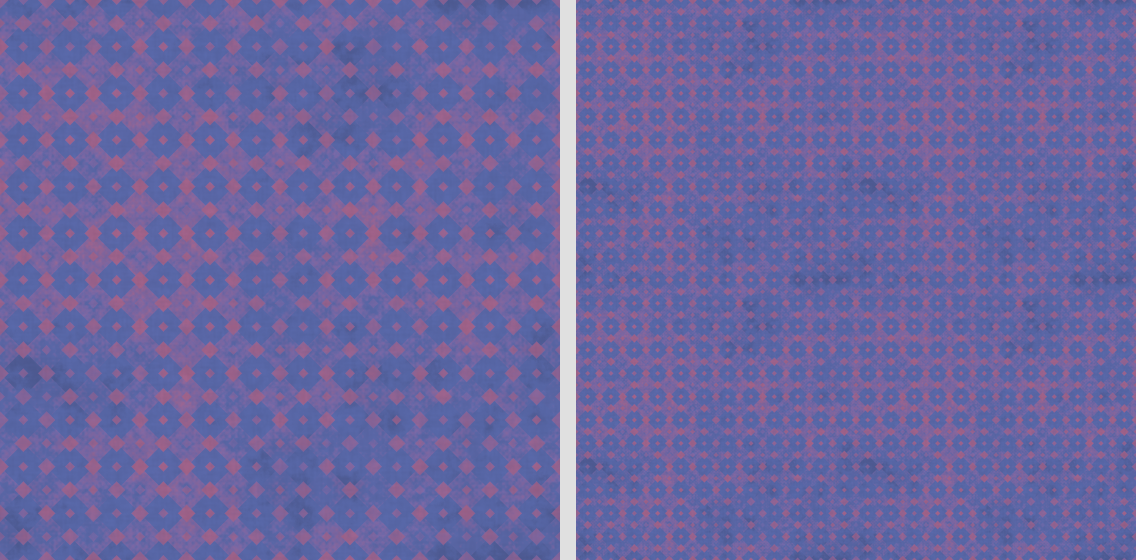
Left: one tile. Right: repeated 2 by 2.
Write a WebGL 1 fragment shader that draws this pattern.

```glsl
precision highp float;
// Worn blue and mauve diagonal checker, 12 by 12 repeats, with diamonds at corners and centres.
uniform vec2 u_resolution;

const float REPEATS = 12.0;
const float TAU = 6.2831853;

float hash(vec2 p) {
  vec3 q = fract(vec3(p.xyx) * 0.1031);
  q += dot(q, q.yzx + 33.33);
  return fract((q.x + q.y) * q.z);
}

// Value noise on a lattice that wraps after "cells" steps.
float wrapNoise(vec2 uv, vec2 cells, float seed) {
  vec2 p = uv * cells;
  vec2 i = floor(p);
  vec2 f = fract(p);
  f = f * f * (3.0 - 2.0 * f);
  vec2 lo = mod(i, cells);
  vec2 hi = mod(i + 1.0, cells);
  return mix(mix(hash(lo + seed), hash(vec2(hi.x, lo.y) + seed), f.x),
             mix(hash(vec2(lo.x, hi.y) + seed), hash(hi + seed), f.x), f.y);
}

float fbm(vec2 uv, float cells, float seed) {
  float sum = 0.0;
  float gain = 0.5;
  for (int i = 0; i < 5; i++) {
    sum += gain * wrapNoise(uv, vec2(cells), seed);
    cells *= 2.0;
    gain *= 0.55;
    seed += 17.0;
  }
  return sum / 1.055;
}

float inside(float dist, float radius, float soft) {
  return 1.0 - smoothstep(radius - soft, radius + soft, dist);
}

void main() {
  vec2 uv = gl_FragCoord.xy / u_resolution;
  vec2 p = uv * REPEATS;
  float soft = REPEATS / u_resolution.y;

  // Diamond distances: to the corners, to the dark centres, to any centre.
  vec2 q = abs(fract(p) - 0.5);
  float cornerDist = min(q.x + q.y, 1.0 - q.x - q.y);
  float darkDist = q.x + abs(0.5 - q.y);
  float centreDist = min(darkDist, 1.0 - darkDist);
  float dark = inside(darkDist, 0.5, soft);
  float corner = inside(cornerDist, 0.185, soft);
  float centre = inside(centreDist, 0.105, soft);

  // Broad dye drift, blotches and a fine woven grain.
  vec2 swell = cos(TAU * (uv - vec2(0.41, 0.58)));
  float drift = fbm(uv, 6.0, 3.0) - 0.5 + 0.09 * (swell.x + swell.y);
  float blotch = fbm(uv, 24.0, 41.0) - 0.5;
  float speck = fbm(uv, 90.0, 7.0) - 0.5;
  float weave = wrapNoise(uv, vec2(40.0, 256.0), 5.0) + wrapNoise(uv, vec2(256.0, 40.0), 9.0) - 1.0;

  // Diagonal plaid over the light cells, with a paler ring round each centre.
  vec2 diagonal = vec2(p.x + p.y, p.x - p.y);
  vec2 stripes = 0.5 + 0.5 * cos(TAU * 7.0 * diagonal);
  float plaid = 0.5 * (stripes.x + stripes.y);
  float ring = smoothstep(0.10, 0.32, centreDist);
  float lightDye = 0.23 + 0.9 * drift + 0.55 * blotch + 0.45 * speck
                 + 0.18 * (plaid - 0.5) + 0.12 * (ring - 0.5) + 0.10 * weave;
  float darkDye = 0.02 + 0.18 * max(drift, 0.0) + 0.12 * max(blotch, 0.0);
  float diamondDye = 0.76 + 0.7 * drift + 0.35 * blotch + 0.2 * speck;

  float dye = mix(clamp(lightDye, 0.08, 0.85), darkDye, dark);
  float centreDye = diamondDye - 0.08 - 0.3 * (1.0 - dark) * smoothstep(0.0, 0.2, -blotch);
  dye = mix(dye, centreDye, centre);
  dye = mix(dye, diamondDye, corner);
  dye = clamp(dye, 0.0, 1.0);

  // Blue through violet to rose.
  vec3 color = mix(vec3(0.34, 0.40, 0.65), vec3(0.46, 0.40, 0.64), smoothstep(0.0, 0.45, dye));
  color = mix(color, vec3(0.62, 0.38, 0.53), smoothstep(0.3, 1.0, dye));

  // Grime settles in the dark cells, away from the rosy areas.
  float grime = smoothstep(0.0, 0.35, 0.6 * blotch - 0.7 * drift + 0.4 * speck);
  color *= 1.0 - grime * mix(0.04, 0.13, dark * (1.0 - corner) * (1.0 - centre));
  color *= 1.0 + 0.07 * speck + 0.025 * weave;
  gl_FragColor = vec4(color, 1.0);
}
```
